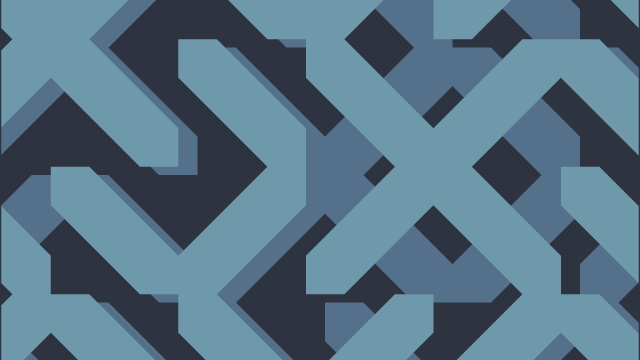
This pattern is drawn by a WebGL 2 fragment shader. Its source:

```glsl
#version 300 es
precision highp float;
// Maze of broad diagonal bars in square cells, over a second, offset maze on a dark ground.

uniform vec2 u_resolution;
out vec4 fragColor;

const vec3 GROUND = vec3(0.18, 0.20, 0.25);
const vec3 BACK_BAR = vec3(0.33, 0.44, 0.54);
const vec3 FRONT_BAR = vec3(0.43, 0.60, 0.67);

// One diagonal bar per cell; each row's bits choose falling (1) or rising (0).
bool insideBar(vec2 grid, ivec4 rowBits) {
  ivec2 cell = ivec2(floor(grid));
  vec2 local = fract(grid);
  int column = ((cell.x % 6) + 6) % 6;
  bool falling = ((rowBits[cell.y & 3] >> column) & 1) == 1;
  float offAxis = falling ? local.x - local.y : local.x + local.y - 1.0;
  return abs(offAxis) < 0.302;
}

vec3 mazeColor(vec2 pos) {
  float aspect = u_resolution.x / u_resolution.y;

  // Thin dark margin at the left and right
  if (abs(pos.x - 0.5 * aspect) > 0.5 * aspect - 0.0035) return GROUND;

  // Cell units, with rows counted down from the top
  vec2 grid = vec2(pos.x, 1.0 - pos.y) * 2.8235 + vec2(0.601, 0.693);
  if (insideBar(grid, ivec4(37, 46, 51, 38))) return FRONT_BAR;
  if (insideBar(grid - vec2(0.15, 0.066), ivec4(61, 54, 10, 47))) return BACK_BAR;
  return GROUND;
}

void main() {
  // Average a 4 by 4 grid of samples, which keeps cell joins seamless
  vec3 color = vec3(0.0);
  for (int i = 0; i < 16; i++) {
    vec2 jitter = (vec2(i % 4, i / 4) - 1.5) / 4.0;
    color += mazeColor((gl_FragCoord.xy + jitter) / u_resolution.y);
  }
  fragColor = vec4(color / 16.0, 1.0);
}
```
